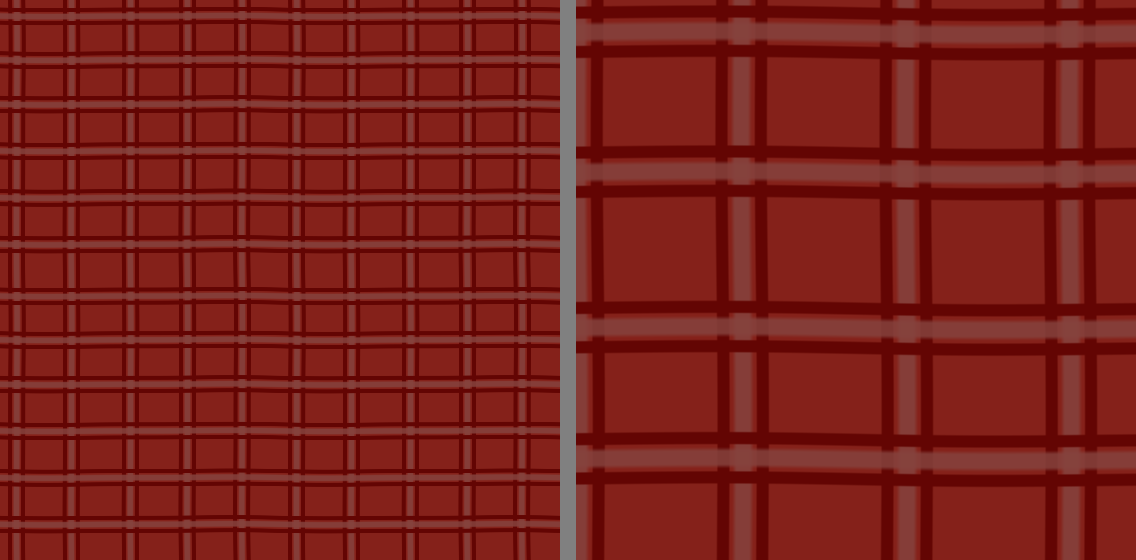
Left, the full canvas; right, a detail of the centre.
Reproduce this pattern procedurally as a three.js fragment shader.

```glsl
// Red woven check: 10 columns by 12 rows of striped bands on a plain ground.
// Each band is a pale core between two dark lines, drawn from its distance;
// layered sines vary the spacing and bend the bands, and wrap at the edges.
varying vec2 vUv;

const float TAU = 6.2831853;

// Soft sawtooth drift along a band, two periods per canvas
float drift(float s) {
  float a = 2.0 * TAU * s;
  return -0.0008 * (sin(a) + 0.5 * sin(2.0 * a));
}

// Band centre within its column; spacing repeats every 5 columns
float columnCentre(float n) {
  float t = TAU * n / 5.0;
  return 0.0315 + 0.0033 * cos(t + 2.44) + 0.0011 * cos(2.0 * t + 0.49);
}

// Band centre within its row; spacing repeats every 6 rows
float rowCentre(float n) {
  float t = TAU * n / 6.0;
  return 0.0616 + 0.0039 * cos(t - 1.8) + 0.0026 * cos(2.0 * t - 0.6)
       + 0.0009 * cos(3.0 * t);
}

// Lay one band over the cloth, d being the distance from its centre
vec3 layBand(vec3 cloth, float d) {
  float side = abs(d - 0.0117);
  float dark = 1.0 - smoothstep(0.0029, 0.0043, side);
  float pale = 1.0 - smoothstep(0.0035, 0.0068, d);
  cloth = mix(cloth, vec3(0.39, 0.02, 0.01), dark);
  return mix(cloth, vec3(0.52, 0.26, 0.24), 0.85 * pale);
}

void main() {
  vec2 count = vec2(10.0, 12.0);
  vec2 cell = floor(vUv * count);
  vec2 local = fract(vUv * count) / count;
  vec2 centre = vec2(columnCentre(cell.x), rowCentre(cell.y));
  vec2 d = abs(local - centre - vec2(0.6 * drift(vUv.y), drift(vUv.x)));

  // Upright bands first, level bands across them
  vec3 cloth = layBand(vec3(0.52, 0.13, 0.10), d.x);
  cloth = layBand(cloth, d.y);
  gl_FragColor = vec4(cloth, 1.0);
}
```
